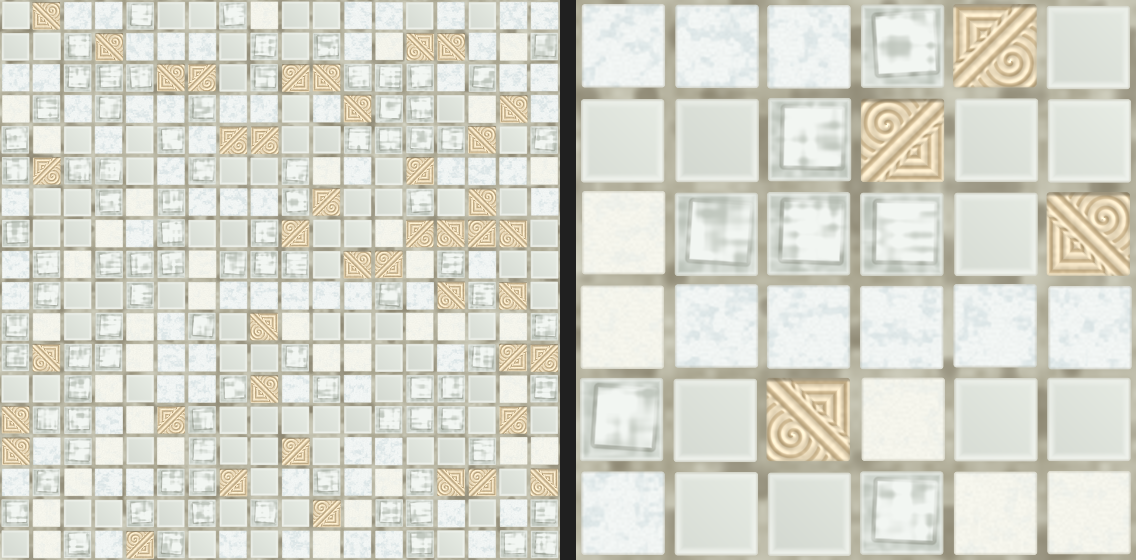
Left, the full canvas; right, a detail of the centre.
Reproduce this pattern procedurally as a WebGL 2 fragment shader.

```glsl
#version 300 es
precision highp float;
// Mosaic of 18 by 18 small tiles: pale marble, frosted glass, clear glass and carved beige stone.
uniform vec2 u_resolution;
out vec4 fragColor;

const float TILES = 18.0;
const float TILE_HALF = 0.447;
const float CORNER = 0.035;
const float JITTER = 0.012;
const float CARVED_SHARE = 0.14;
const float CLEAR_SHARE = 0.27;
const float FROSTED_SHARE = 0.24;
const float STRIPE = 56.0;
const vec3 GROUT_LIGHT = vec3(0.84, 0.84, 0.78);
const vec3 GROUT_DARK = vec3(0.62, 0.60, 0.51);
const vec3 SHADOW = vec3(0.45, 0.42, 0.34);
const vec3 MARBLE = vec3(0.94, 0.955, 0.95);
const vec3 MARBLE_WARM = vec3(0.955, 0.955, 0.92);
const vec3 MARBLE_VEIN = vec3(0.85, 0.89, 0.895);
const vec3 FROST = vec3(0.86, 0.88, 0.85);
const vec3 FROST_RIM = vec3(0.95, 0.96, 0.94);
const vec3 GLASS = vec3(0.95, 0.965, 0.95);
const vec3 GLASS_GREY = vec3(0.71, 0.74, 0.70);
const vec3 GLASS_DARK = vec3(0.56, 0.58, 0.53);
const vec3 STONE = vec3(0.91, 0.85, 0.73);
const vec3 STONE_GROOVE = vec3(0.76, 0.66, 0.49);

float hash(vec2 p) {
  return fract(sin(dot(p, vec2(127.1, 311.7))) * 43758.5453);
}

float noise(vec2 p) {
  vec2 i = floor(p), f = fract(p);
  f = f * f * (3.0 - 2.0 * f);
  return mix(mix(hash(i), hash(i + vec2(1, 0)), f.x),
             mix(hash(i + vec2(0, 1)), hash(i + vec2(1, 1)), f.x), f.y);
}

float roundBox(vec2 p, float halfSize, float radius) {
  vec2 d = abs(p) - halfSize + radius;
  return length(max(d, 0.0)) + min(max(d.x, d.y), 0.0) - radius;
}

// Carved height: a diagonal bar between a square meander and a curl
float relief(vec2 p) {
  float across = (p.x - p.y) * 0.707;
  float bar = cos(across * STRIPE * 0.8);
  float meander = cos(max(abs(p.x - 0.12), abs(p.y + 0.12)) * STRIPE);
  vec2 c = p - vec2(-0.17, 0.17);
  float curl = cos(length(c) * STRIPE + atan(c.y, c.x + 0.001));
  float side = across > 0.0 ? meander : curl;
  return mix(bar, side, smoothstep(0.10, 0.14, abs(across)));
}

vec3 carvedStone(vec2 q, vec2 seed) {
  vec2 p = hash(seed + 3.1) < 0.5 ? q : vec2(-q.y, q.x);
  p *= hash(seed + 5.7) < 0.5 ? 1.0 : -1.0;
  float h = relief(p);
  float light = relief(p + vec2(-0.012, 0.018)) - h;
  vec3 col = mix(STONE, STONE_GROOVE, smoothstep(0.1, -1.0, h) * 0.65);
  col -= light * 0.10;
  return col + 0.05 * (noise(q * 22.0 + seed * 9.0) - 0.5);
}

vec3 marble(vec2 q, vec2 seed) {
  vec2 p = q + seed * 7.3;
  float cloud = 0.6 * noise(p * 7.0) + 0.4 * noise(p * 19.0);
  float tone = hash(seed + 8.2);
  vec3 col = mix(MARBLE, MARBLE_WARM, step(0.65, tone));
  float veins = smoothstep(0.42, 0.8, cloud) * mix(0.85, 0.25, step(0.65, tone));
  return mix(col, MARBLE_VEIN, veins) + 0.025 * (noise(p * 35.0) - 0.3);
}

vec3 frostedGlass(vec2 q, vec2 seed, float d) {
  vec3 col = FROST + 0.035 * (q.x + q.y) + 0.03 * (hash(seed + 2.4) - 0.3);
  float rim = smoothstep(-0.11, -0.03, d) * (0.65 + 0.35 * smoothstep(0.2, -0.4, q.y));
  return mix(col, FROST_RIM, rim * 0.8);
}

vec3 clearGlass(vec2 q, vec2 seed, float d) {
  vec2 p = q + seed * 5.3;
  float streaks = 0.55 * noise(p * vec2(3.0, 13.0)) + 0.45 * noise(p * vec2(12.0, 3.0));
  vec3 col = mix(GLASS, GLASS_GREY, smoothstep(0.4, 0.85, streaks) * 0.8);
  // Refracted inner face, offset and slightly tilted
  float tilt = 0.16 * (hash(seed + 6.6) - 0.5);
  vec2 inner = q - vec2(0.035, 0.025) + tilt * vec2(-q.y, q.x);
  float face = roundBox(inner, 0.33, 0.03);
  float broken = 0.3 + 0.7 * noise(p * 11.0);
  col = mix(col, GLASS_GREY, smoothstep(-0.01, 0.03, face) * broken * 0.8);
  float line = 1.0 - smoothstep(0.01, 0.035, abs(face));
  float lowerLeft = smoothstep(0.05, -0.35, min(q.x, q.y));
  col = mix(col, GLASS_DARK, line * (0.2 + 0.6 * lowerLeft) * broken);
  return mix(col, GLASS, smoothstep(-0.06, -0.02, d) * 0.6);
}

void main() {
  vec2 p = gl_FragCoord.xy / min(u_resolution.x, u_resolution.y) * TILES;
  float soft = TILES / min(u_resolution.x, u_resolution.y);
  vec2 cell = floor(p);
  vec2 shift = vec2(hash(cell + 11.3), hash(cell + 17.9)) - 0.5;
  vec2 q = fract(p) - 0.5 - shift * 2.0 * JITTER;
  float d = roundBox(q, TILE_HALF, CORNER);

  // Mottled grout, darkened against some tiles
  vec3 grout = mix(GROUT_LIGHT, GROUT_DARK, noise(p * 2.3) * 0.6 + noise(p * 9.0) * 0.4);
  grout = mix(grout, SHADOW, 0.5 * smoothstep(0.55, 0.9, noise(p * 3.1 + 40.0)));

  // Random choice of material
  float kind = hash(cell + 0.5);
  bool carved = kind < CARVED_SHARE;
  vec3 tile;
  if (carved) tile = carvedStone(q, cell);
  else if (kind < CARVED_SHARE + CLEAR_SHARE) tile = clearGlass(q, cell, d);
  else if (kind < CARVED_SHARE + CLEAR_SHARE + FROSTED_SHARE) tile = frostedGlass(q, cell, d);
  else tile = marble(q, cell);

  // Worn edge and shadow line on the upper side of carved stone
  tile = mix(tile, GROUT_DARK, smoothstep(-0.035, 0.0, d) * 0.3);
  if (carved) tile = mix(tile, SHADOW, smoothstep(0.39, 0.43, q.y) * 0.55);
  vec3 col = mix(tile, grout, smoothstep(-0.5 * soft, 0.5 * soft, d));
  fragColor = vec4(clamp(col, 0.0, 1.0), 1.0);
}
```
